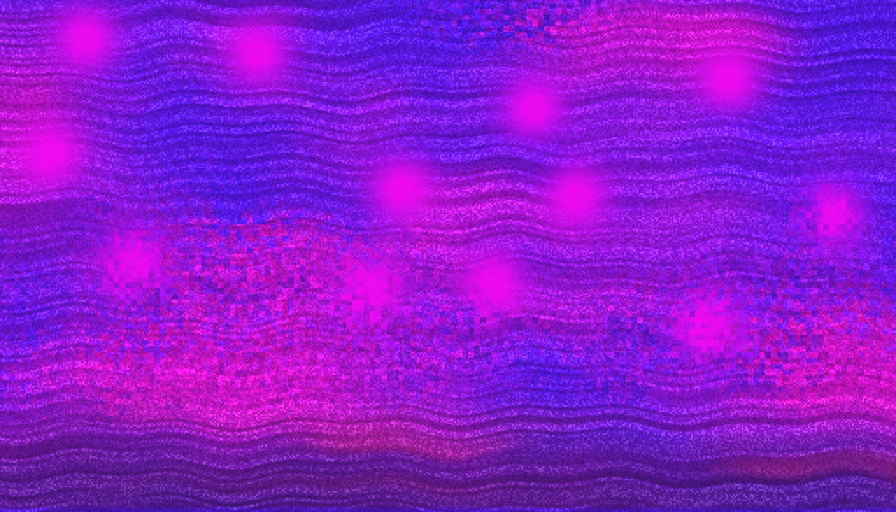
This background is drawn by a Shadertoy shader. Its source:

```glsl
// Violet and magenta haze under fine wavy scan lines, with soft round glows.
// Value noise sets the tint, a blocky noise scatters it into mosaic patches,
// and a dusky band with reddish streaks runs along the lower edge.

const vec3 BLUE = vec3(0.31, 0.09, 0.88);
const vec3 MAGENTA = vec3(0.82, 0.08, 0.79);
const vec3 GLOW = vec3(0.95, 0.04, 0.95);
const vec3 DUSK = vec3(0.30, 0.10, 0.53);
const vec3 EMBER = vec3(0.54, 0.13, 0.44);
const vec2 HAZE_SCALE = vec2(2.4, 4.2);
const vec2 GLOW_GRID = vec2(4.0, 3.0);
const float GLOW_RADIUS = 0.060;
const float MOSAIC_ROWS = 88.0;
const float MOSAIC_SCATTER = 0.13;
const float LINE_ROWS = 150.0;
const float LINE_CONTRAST = 0.42;
const float WAVE_HEIGHT = 0.0062;
const float GRAIN_ROWS = 292.0;
const float GRAIN_CONTRAST = 0.27;
const float TAU = 6.2831853;

float hash(vec2 p) {
    return fract(sin(dot(p, vec2(12.9898, 78.233))) * 43758.5453);
}

// Value noise; softness 0.5 is smooth, lower values give flat blocks.
float noise(vec2 p, float softness) {
    vec2 cell = floor(p);
    vec2 f = smoothstep(0.5 - softness, 0.5 + softness, fract(p));
    float low = mix(hash(cell), hash(cell + vec2(1.0, 0.0)), f.x);
    float high = mix(hash(cell + vec2(0.0, 1.0)), hash(cell + 1.0), f.x);
    return mix(low, high, f.y);
}

float haze(vec2 p) {
    return 0.62 * noise(p, 0.5) + 0.26 * noise(p * 2.1 + 7.3, 0.5)
         + 0.12 * noise(p * 4.3 + 3.1, 0.5);
}

// Vertical shift shared by the lines and the haze.
float wave(vec2 p) {
    float drift = 2.0 * noise(p * vec2(1.5, 3.0) + 11.0, 0.5);
    return WAVE_HEIGHT * (sin(p.x * TAU / 0.22 + drift)
         + 1.2 * sin(p.x * TAU / 0.47 + 5.0 * p.y + drift));
}

// One jittered round glow per grid cell.
float glows(vec2 p, float aspect) {
    float sum = 0.0;
    for (float j = 0.0; j < GLOW_GRID.y; j++) {
        for (float i = 0.0; i < GLOW_GRID.x; i++) {
            vec2 id = vec2(i, j);
            vec2 jitter = vec2(hash(id + 2.7), hash(id + 9.4));
            vec2 spot = (id + 0.15 + 0.7 * jitter) / GLOW_GRID;
            vec2 center = vec2(spot.x * aspect, mix(0.30, 0.98, spot.y));
            float r = length(p - center) / GLOW_RADIUS;
            sum += exp(-r * r);
        }
    }
    return min(sum * 1.1, 1.0);
}

void mainImage(out vec4 fragColor, in vec2 fragCoord) {
    vec2 p = fragCoord / iResolution.y;
    float aspect = iResolution.x / iResolution.y;
    vec2 flow = vec2(p.x, p.y + wave(p));

    // Mosaic patches push the sampling point about, block by block
    float patchy = smoothstep(0.36, 0.62, haze(p * vec2(2.0, 2.6) + 21.0));
    patchy *= smoothstep(0.12, 0.28, p.y);
    float edge = min(0.5, 0.5 * MOSAIC_ROWS / iResolution.y);
    vec2 block = vec2(noise(p * MOSAIC_ROWS, edge),
                      noise(p * MOSAIC_ROWS + 31.0, edge)) - 0.5;
    vec2 q = flow + block * MOSAIC_SCATTER * patchy;

    // Haze tint
    float tint = smoothstep(0.06, 0.80, haze(q * HAZE_SCALE + 4.0));
    tint += 0.50 * block.x * patchy;
    tint *= 1.0 - 0.6 * smoothstep(0.95, 1.01, flow.y);
    vec3 color = mix(BLUE, MAGENTA, clamp(tint, 0.0, 1.0));
    color *= 1.0 + 0.26 * block.y * patchy;

    // Dusky lower band with streaks
    float dusk = smoothstep(0.27, 0.02, flow.y + 0.08 * (haze(p * 3.0) - 0.5));
    float streak = noise(flow * vec2(2.5, 22.0) + 5.0, 0.5);
    float ember = smoothstep(0.2, 0.7, streak) * smoothstep(0.02, 0.09, flow.y);
    ember *= smoothstep(0.0, 0.5, p.x);
    color = mix(color, mix(DUSK, EMBER, ember), 0.88 * dusk);
    color = mix(color, BLUE, 0.7 * smoothstep(0.012, 0.004, p.y));

    // Fine wavy lines and grain
    float glow = glows(p + block * 0.06 * patchy, aspect);
    float calm = (1.0 - 0.5 * patchy) * (1.0 - 0.8 * glow);
    float line = noise(vec2(flow.x * 2.0, flow.y * LINE_ROWS), 0.5) - 0.5;
    float grain = hash(floor(p * GRAIN_ROWS)) - 0.5;
    color *= 1.0 + LINE_CONTRAST * line * calm;
    color *= 1.0 + GRAIN_CONTRAST * grain * (1.0 - 0.7 * glow);
    float sparkle = smoothstep(0.0, 0.5, grain) * smoothstep(-0.3, 0.4, line);
    color += vec3(0.10, 0.14, 0.05) * sparkle * calm;

    color = mix(color, GLOW, 0.94 * glow);
    fragColor = vec4(clamp(color, 0.0, 1.0), 1.0);
}
```
